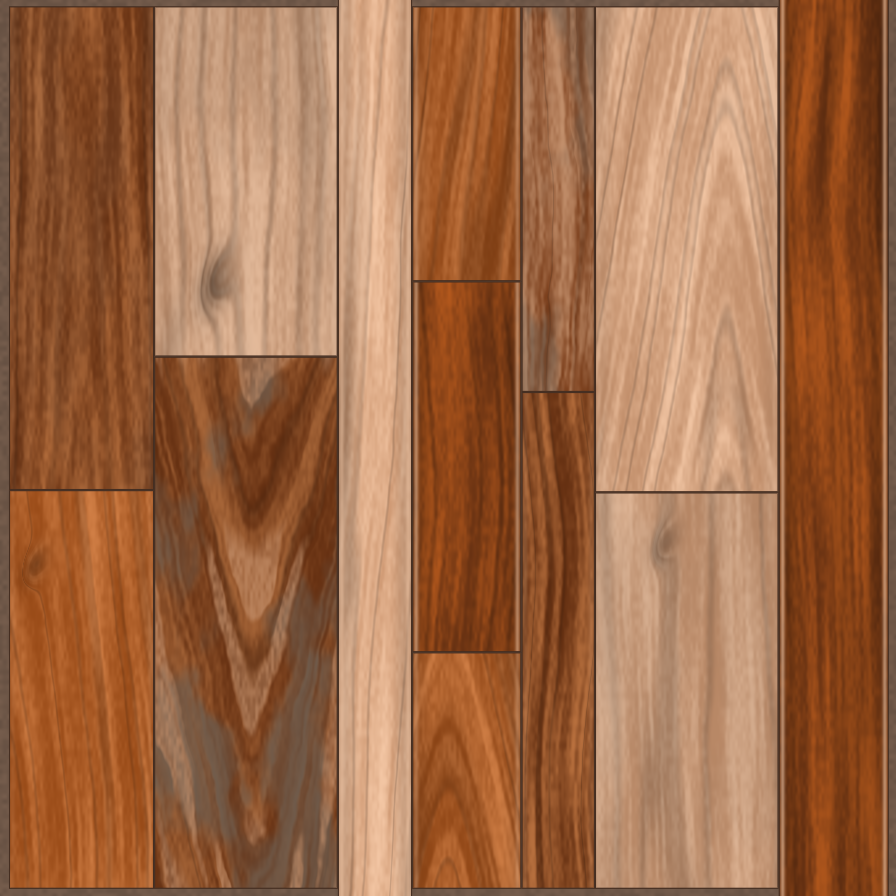
Reproduce this texture procedurally as a WebGL 1 fragment shader.

```glsl
precision highp float;
uniform vec2 u_resolution;

const vec3 CREAM = vec3(0.93, 0.76, 0.63);
const vec3 SAND = vec3(0.76, 0.56, 0.42);
const vec3 HONEY = vec3(0.77, 0.47, 0.26);
const vec3 RUST = vec3(0.57, 0.28, 0.09);
const vec3 UMBER = vec3(0.40, 0.19, 0.07);
const vec3 ASH = vec3(0.42, 0.36, 0.31);
const vec3 FRAME = vec3(0.43, 0.34, 0.28);
const vec3 JOINT = vec3(0.27, 0.18, 0.13);

float hash(vec2 p) {
  vec3 q = fract(vec3(p.xyx) * 0.1031);
  q += dot(q, q.yzx + 33.33);
  return fract((q.x + q.y) * q.z);
}

float noise(vec2 p) {
  vec2 i = floor(p), f = fract(p);
  f = f * f * (3.0 - 2.0 * f);
  return mix(mix(hash(i), hash(i + vec2(1.0, 0.0)), f.x),
             mix(hash(i + vec2(0.0, 1.0)), hash(i + 1.0), f.x), f.y);
}

float fbm(vec2 p) {
  float sum = 0.0, amp = 0.53;
  for (int i = 0; i < 4; i++) {
    sum += amp * noise(p);
    p = p * 2.03 + 17.0;
    amp *= 0.5;
  }
  return sum;
}

// Soft elongated bump around a knot
float knot(vec2 p, vec2 center, vec2 size) {
  vec2 q = (p - center) / size;
  q.x -= 0.5 * q.y;
  return exp(-dot(q, q));
}

// box: left, bottom, right, top
// grain: ring frequency, arch slope, weathering, bevel
void plank(inout vec3 color, vec2 uv, vec4 box, vec3 dark, vec3 light,
           vec4 grain, float axis) {
  vec2 edge = min(uv - box.xy, box.zw - uv);
  float d = min(edge.x, edge.y);
  float aa = 0.6 / min(u_resolution.x, u_resolution.y);
  if (d < -aa) return;
  vec2 seed = box.xy * 91.0 + box.zw * 37.0;

  // Growth rings, bent by arches, drift and knots
  float x = uv.x - axis;
  float knots = knot(uv, vec2(0.240, 0.685), vec2(0.018, 0.035))
              + knot(uv, vec2(0.742, 0.394), vec2(0.013, 0.022))
              + knot(uv, vec2(0.038, 0.368), vec2(0.013, 0.022));
  float ring = sqrt(x * x + 0.0002) + grain.y * uv.y;
  ring += (0.025 + 0.05 * grain.z) * (noise(uv * vec2(7.0, 4.0) + seed) - 0.5);
  ring += (0.004 + 0.014 * grain.z) * (fbm(uv * vec2(28.0, 15.0) + seed) - 0.5);
  ring += 0.03 * knots;

  float blotch = fbm(uv * vec2(15.0, 3.5) + seed);
  float band = noise(vec2(ring * grain.x, uv.y * 2.5) + seed);
  float fibre = noise(vec2(ring * 230.0, uv.y * 8.0) + seed);
  float pore = noise(uv * vec2(340.0, 110.0) + seed);
  float vein = abs(noise(vec2(ring * grain.x * 0.9, uv.y * 1.5) + seed + 50.0) - 0.5);
  float tone = 0.36 * blotch + 0.28 * band + 0.24 * fibre + 0.12 * pore;
  vec3 wood = mix(dark, light, smoothstep(0.22, 0.78, tone));
  wood *= 0.87 + 0.13 * smoothstep(0.0, 0.14, vein);

  // Worn pale streaks and grey weathering
  float worn = noise(vec2(ring * grain.x * 1.6, uv.y * 6.0) + seed + 9.0);
  float patchy = fbm(uv * vec2(16.0, 7.0) + seed + 70.0);
  wood = mix(wood, ASH, grain.z * smoothstep(0.42, 0.62, patchy) * (0.45 + 0.5 * fibre));
  wood = mix(wood, SAND, grain.z * 0.75 * smoothstep(0.52, 0.75, worn) * (0.5 + 0.5 * pore));
  wood *= 1.0 - 0.32 * knots * (0.4 + 0.8 * band);

  // Rounded long edges with a pale rim
  wood *= 1.0 - 0.22 * grain.w * (1.0 - smoothstep(0.006, 0.026, edge.x));
  float rim = (edge.x - 0.0045) / 0.0026;
  wood = mix(wood, CREAM, 0.75 * grain.w * exp(-rim * rim));

  color = mix(color, JOINT, smoothstep(-aa, aa, d));
  color = mix(color, wood, smoothstep(-aa, aa, d - 0.0013));
}

void main() {
  vec2 uv = gl_FragCoord.xy / u_resolution;
  vec3 color = FRAME * (0.93 + 0.14 * noise(uv * 180.0));

  // First and second columns
  plank(color, uv, vec4(0.010, 0.453, 0.172, 0.993), UMBER, HONEY * 0.92, vec4(60.0, 0.04, 0.12, 0.1), 0.09);
  plank(color, uv, vec4(0.010, 0.008, 0.172, 0.453), RUST * 1.06, HONEY * 1.07, vec4(75.0, 0.10, 0.0, 0.1), 0.0);
  plank(color, uv, vec4(0.172, 0.602, 0.377, 0.993), SAND * 0.93, CREAM * 0.96, vec4(38.0, 0.03, 0.1, 0.1), 0.0);
  plank(color, uv, vec4(0.172, 0.008, 0.377, 0.602), UMBER, HONEY * 0.85, vec4(50.0, -0.24, 0.95, 0.0), 0.28);

  // Tall pale strip
  plank(color, uv, vec4(0.377, -0.02, 0.460, 1.02), SAND * 1.06, CREAM * 1.03, vec4(65.0, -0.07, 0.0, 0.6), 0.0);

  // Narrow columns
  plank(color, uv, vec4(0.460, 0.686, 0.582, 0.993), RUST, HONEY, vec4(70.0, -0.08, 0.0, 0.45), 0.0);
  plank(color, uv, vec4(0.460, 0.272, 0.582, 0.686), UMBER, RUST * 1.25, vec4(50.0, 0.02, 0.0, 0.7), 0.0);
  plank(color, uv, vec4(0.460, 0.008, 0.582, 0.272), RUST, HONEY * 1.06, vec4(70.0, 0.22, 0.0, 0.35), 0.50);
  plank(color, uv, vec4(0.582, 0.5625, 0.664, 0.993), UMBER * 1.15, SAND, vec4(90.0, 0.04, 0.65, 0.15), 0.0);
  plank(color, uv, vec4(0.582, 0.008, 0.664, 0.5625), UMBER, HONEY * 0.95, vec4(115.0, 0.0, 0.0, 0.15), 0.0);

  // Wide pale column
  plank(color, uv, vec4(0.664, 0.4505, 0.869, 0.993), SAND, CREAM * 1.02, vec4(72.0, 0.17, 0.0, 0.25), 0.81);
  plank(color, uv, vec4(0.664, 0.008, 0.869, 0.4505), SAND * 0.95, CREAM * 0.95, vec4(40.0, 0.02, 0.08, 0.1), 0.0);

  // Tall dark strip
  plank(color, uv, vec4(0.869, -0.02, 0.992, 1.02), UMBER, RUST * 1.22, vec4(45.0, 0.02, 0.0, 0.8), 0.0);

  gl_FragColor = vec4(color, 1.0);
}
```
